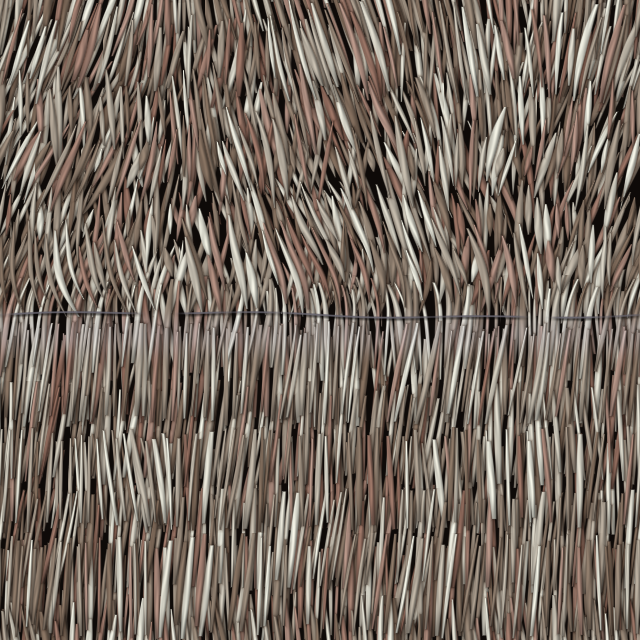
Reproduce this texture procedurally as a Shadertoy shader.

```glsl
// Dry thatch: layered straw blades in ragged courses, tied by one thin thread.
#define COLUMNS 64.0                  // blade cells across each layer
#define COURSES 6.0                   // courses down
#define LAYERS 7                      // depth of the straw
#define BLADE_WIDTH 0.0042            // mean half width of a blade
#define LEAN 0.28                     // sideways sweep of the upper courses
#define SHADOW 0.35                   // darkness cast on deeper blades
#define THREAD_Y 0.508
#define PALE vec3(0.83, 0.83, 0.785)
#define BROWN vec3(0.45, 0.375, 0.315)
#define RUSSET vec3(0.56, 0.40, 0.35)
#define GAP vec3(0.055, 0.038, 0.03)
#define THREAD vec3(0.42, 0.41, 0.45)

const float TAU = 6.28318;

vec4 hash4(vec3 p) {
    vec4 q = fract(p.xyzx * vec4(0.1031, 0.1030, 0.0973, 0.1099));
    q += dot(q, q.wzxy + 33.33);
    return fract((q.xxyz + q.yzzw) * q.zywx);
}

float gradientDot(vec2 cell, vec2 offset, float periodX) {
    vec2 gradient = hash4(vec3(mod(cell.x, periodX), cell.y, 71.0)).xy;
    return dot(gradient * 2.0 - 1.0, offset);
}

// Gradient noise that repeats sideways after the given period
float gradientNoise(vec2 p, float periodX) {
    vec2 i = floor(p), f = fract(p);
    vec2 u = f * f * (3.0 - 2.0 * f), e = vec2(1.0, 0.0);
    float low = mix(gradientDot(i, f, periodX), gradientDot(i + e, f - e, periodX), u.x);
    float high = mix(gradientDot(i + e.yx, f - e.yx, periodX),
                     gradientDot(i + 1.0, f - 1.0, periodX), u.x);
    return mix(low, high, u.y);
}

// 0 for combed straw, 1 for tangled straw
float looseness(float y) {
    return 0.12 + 0.88 * smoothstep(0.46, 0.6, y) * (1.0 - 0.5 * smoothstep(0.72, 0.9, y));
}

vec3 bladeColour(vec4 h, float across, float along, float y) {
    vec3 c = mix(BROWN, PALE, smoothstep(-0.1, 1.0, h.x));
    c = mix(c, RUSSET, 0.7 * step(0.84, h.y));
    // Bleached straw just below the thread
    float bleached = smoothstep(0.05, 0.0, abs(y - THREAD_Y + 0.03));
    c = mix(c, vec3(0.70, 0.68, 0.69), 0.5 * bleached);
    // Rounded section, long fibres and stained ends
    float fibre = sin(across * 4.0 + h.z * 40.0 + 2.0 * sin(along * 7.0 + h.w * 40.0));
    c *= 1.06 - 0.34 * smoothstep(-0.1, 1.0, across) - 0.12 * across * across;
    return c * (1.0 + 0.07 * fibre) * mix(0.75, 1.04, smoothstep(0.0, 0.35, along));
}

vec3 thatch(vec2 uv, float aa) {
    vec3 colour = vec3(0.0);
    float open = 1.0, light = 1.0;
    // Front to back, so that each blade shades the ones beneath
    for (int layer = 0; layer < LAYERS; layer++) {
        float depth = float(layer);
        // Odd layers sit half a course lower, filling the seams
        float shift = 0.5 * mod(depth, 2.0) + 0.12 * fract(depth * 0.618);
        float height = uv.y * COURSES + shift;
        float course = mod(floor(height), COURSES);
        float v = fract(height) - 0.5;
        float loose = looseness(fract((course + 0.5 - shift) / COURSES));
        vec4 layerHash = hash4(vec3(course, depth, 5.0));

        // Slant of this course, drifting sideways
        float drift = gradientNoise(vec2(uv.x * 7.0, course * 1.37 + depth * 9.31 + 0.4), 7.0);
        float sweep = LEAN * smoothstep(0.48, 0.62, uv.y) * cos(TAU * (uv.x - 0.06));
        float lean = 0.05 + sweep + drift * mix(0.3, 0.6, loose)
                   + (layerHash.x - 0.5) * mix(0.1, 0.6, loose);
        float x = (uv.x - lean * v / COURSES) * COLUMNS + layerHash.y;
        float slope = inversesqrt(1.0 + lean * lean);
        float ragged = mix(0.1, 0.42, loose);
        float blunt = mix(0.6, 0.2, loose);

        for (int column = -1; column <= 1; column++) {
            float cell = floor(x) + float(column);
            vec4 h = hash4(vec3(mod(cell, COLUMNS), course + 11.0, depth * 7.0 + 3.0));
            vec4 k = fract(h.yzwx * 17.3 + h);
            if (k.y < 0.17 + 0.4 * drift) continue;

            // Curved centre line with a tapering width
            float bottom = ragged * h.z - 0.49, top = 0.5 - ragged * h.w;
            float along = clamp((v - bottom) / (top - bottom), 0.0, 1.0);
            float centre = cell + 0.2 + 0.6 * h.x + (h.y - 0.5) * 1.1 * v
                         + (k.z - 0.5) * 2.4 * loose * v * v;
            float side = (x - centre) / COLUMNS * slope;
            float halfWidth = BLADE_WIDTH * (0.55 + 0.75 * k.w * k.w + 0.3 * loose)
                            * (blunt + (1.0 - blunt) * sin(0.5 * TAU * along));
            float ends = max(bottom - v, v - top) / COURSES;
            float cover = smoothstep(aa, -aa, max(abs(side) - halfWidth, ends));

            if (cover > 0.0) {
                vec3 tint = pow(vec3(light), vec3(1.0, 1.15, 1.25));
                float across = clamp(side / halfWidth, -1.0, 1.0);
                colour += open * cover * tint * bladeColour(k, across, along, uv.y);
                open *= 1.0 - cover;
            }
            // Soft shadow, thrown to the right
            float reach = max(max(abs(side - 0.0012) - halfWidth, ends), 0.0);
            light *= 1.0 - SHADOW * exp(-reach / 0.0018);
        }
        if (open < 0.03) break;
    }
    return colour + open * GAP;
}

void mainImage(out vec4 fragColor, in vec2 fragCoord) {
    vec2 uv = fragCoord / iResolution.xy;
    float aa = 0.8 / iResolution.y;
    vec3 colour = thatch(uv, aa);

    // Sagging thread, hidden here and there by the straw
    float drop = uv.y - THREAD_Y - 0.004 * sin(TAU * uv.x) - 0.002 * sin(TAU * 3.0 * uv.x);
    if (abs(drop) < 0.01) {
        float shown = smoothstep(-0.35, -0.1, gradientNoise(vec2(uv.x * 14.0, 2.6), 14.0));
        colour *= 1.0 - 0.5 * shown * smoothstep(0.005, 0.0, abs(drop + 0.002));
        colour = mix(colour, THREAD, 0.85 * shown * smoothstep(aa, -aa, abs(drop) - 0.0014));
    }
    fragColor = vec4(colour, 1.0);
}
```
